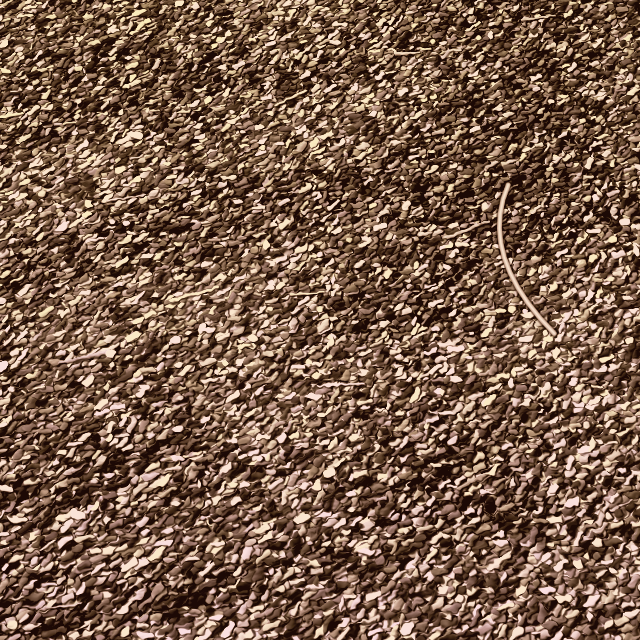
Give the GLSL for this texture, as a Shadertoy shader.

```glsl
// Wood-chip mulch: layers of tilted, ragged chips scattered on jittered grids,
// with soft shadows, pale splinters, straws and one bent twig. Each chip carries a
// tone and a hue; a tone curve and a colour ramp turn them into bark and wood.
#define TILT 0.42
#define LAYERS 6
#define CHIP_CELL vec2(0.0205, 0.0105)
#define CHIP_SIZE vec2(0.0108, 0.0043)
#define EDGE_SOFTNESS 0.0018
#define SHADOW_DEPTH 0.66
#define SHADOW_OFFSET vec2(0.0012, -0.0020)
#define PATCH_STRENGTH 0.24
#define GRAIN_STRENGTH 0.16
#define TONE_MIDDLE 0.41
#define TONE_GAIN 1.8

float hash(vec2 p) {
    return fract(sin(dot(p, vec2(127.1, 311.7))) * 43758.5453);
}

float noise(vec2 p) {
    vec2 cell = floor(p), f = fract(p);
    f = f * f * (3.0 - 2.0 * f);
    float low = mix(hash(cell), hash(cell + vec2(1.0, 0.0)), f.x);
    float high = mix(hash(cell + vec2(0.0, 1.0)), hash(cell + 1.0), f.x);
    return mix(low, high, f.y);
}

vec2 turn(vec2 p, float angle) {
    float c = cos(angle), s = sin(angle);
    return vec2(c * p.x + s * p.y, c * p.y - s * p.x);
}

// Slanted, tapered box with rounded corners
float chipDistance(vec2 p, vec2 extent, float slant) {
    p.x += slant * p.y;
    p.y *= 1.0 + 0.4 * slant * p.x / extent.x;
    float corner = 0.8 * min(extent.x, extent.y);
    vec2 d = abs(p) - extent + corner;
    return length(max(d, 0.0)) + min(max(d.x, d.y), 0.0) - corner;
}

// Paints one layer of chips over the surface (x: tone, y: hue)
void scatter(inout vec2 surface, vec2 p, vec2 cell, vec2 size, float density,
             float spread, vec2 tones, float seed) {
    vec2 home = floor(p / cell);
    for (int j = -1; j <= 1; j++)
    for (int i = -1; i <= 1; i++) {
        vec2 id = home + vec2(i, j);
        vec2 key = id + seed * vec2(17.3, 9.1);
        if (hash(key) > density) continue;
        vec2 jitter = vec2(hash(key + 0.31), hash(key + 0.57)) - 0.5;
        float angle = (hash(key + 0.73) - 0.5) * spread;
        vec2 extent = size * mix(vec2(0.4, 0.5), vec2(1.4, 1.35),
                                 vec2(hash(key + 1.19), hash(key + 1.37)));
        float slant = (hash(key + 1.61) - 0.5) * 1.6;
        vec2 q = p - (id + 0.5 + 0.9 * jitter) * cell;
        vec2 local = turn(q, angle);
        float shade = chipDistance(turn(q - SHADOW_OFFSET, angle), extent, slant);
        surface.x *= 1.0 - SHADOW_DEPTH * (1.0 - smoothstep(-0.001, 0.003, shade));
        float tone = mix(tones.x, tones.y, hash(key + 1.83));
        tone += 0.11 * clamp(local.y / extent.y, -1.0, 1.0);
        float cover = 1.0 - smoothstep(-EDGE_SOFTNESS, EDGE_SOFTNESS,
                                       chipDistance(local, extent, slant));
        surface = mix(surface, vec2(tone, hash(key + 2.09)), cover);
    }
}

// Bent twig: a quadratic curve drawn as short segments
float twigDistance(vec2 p) {
    vec2 top = vec2(0.794, 0.711), bend = vec2(0.746, 0.600), tip = vec2(0.866, 0.479);
    vec2 last = top;
    float d = 1.0;
    for (float t = 0.1; t < 1.05; t += 0.1) {
        vec2 next = mix(mix(top, bend, t), mix(bend, tip, t), t), along = next - last;
        float h = clamp(dot(p - last, along) / dot(along, along), 0.0, 1.0);
        d = min(d, length(p - last - along * h));
        last = next;
    }
    return d;
}

vec3 woodColour(float t) {
    vec3 c = mix(vec3(0.11, 0.035, 0.02), vec3(0.26, 0.16, 0.08), clamp((t - 0.10) / 0.18, 0.0, 1.0));
    c = mix(c, vec3(0.40, 0.28, 0.20), clamp((t - 0.28) / 0.23, 0.0, 1.0));
    c = mix(c, vec3(0.56, 0.43, 0.34), clamp((t - 0.51) / 0.21, 0.0, 1.0));
    c = mix(c, vec3(0.75, 0.60, 0.51), clamp((t - 0.72) / 0.15, 0.0, 1.0));
    return mix(c, vec3(0.98, 0.90, 0.81), clamp((t - 0.87) / 0.11, 0.0, 1.0));
}

void mainImage(out vec4 fragColor, in vec2 fragCoord) {
    vec2 uv = fragCoord / iResolution.y;
    // Chips shrink and flatten towards the far, upper side; noise frays their outlines
    vec2 ground = vec2((uv.x - 0.5) * (1.0 + 0.4 * uv.y), uv.y * (1.0 + 0.32 * uv.y));
    ground += 0.005 * (vec2(noise(ground * 130.0), noise(ground * 130.0 + 57.0)) - 0.5);
    vec2 p = turn(ground, TILT), surface = vec2(0.12, 0.5);
    for (int k = 0; k < LAYERS; k++) {
        float layer = float(k);
        vec2 q = turn(ground, TILT + (layer - 2.5) * 0.08) + layer * 0.0137;
        scatter(surface, q, CHIP_CELL, CHIP_SIZE, 0.8, 1.2, vec2(0.12, 1.0), layer + 1.0);
    }
    scatter(surface, turn(ground, 0.3), vec2(0.20, 0.11), vec2(0.036, 0.0027), 0.35, 0.5, vec2(0.6, 0.95), 11.0);
    scatter(surface, p, vec2(0.09, 0.07), vec2(0.0115, 0.0062), 0.32, 1.6, vec2(0.85, 1.06), 12.0);
    // Wood grain, broad patches and a dark hollow
    vec2 drift = turn(uv, 0.25);
    float patches = 0.65 * noise(drift * vec2(4.0, 9.0)) + 0.35 * noise(drift * vec2(11.0, 24.0));
    surface.x += GRAIN_STRENGTH * (noise(p * vec2(110.0, 300.0)) - 0.5);
    surface.x += PATCH_STRENGTH * (patches - 0.5);
    surface.x -= 0.07 * exp(-dot(uv - vec2(0.66, 0.69), (uv - vec2(0.66, 0.69)) * vec2(40.0, 200.0)));
    float twig = twigDistance(uv);
    surface.x *= 1.0 - 0.6 * (1.0 - smoothstep(0.003, 0.008, twig));
    surface = mix(surface, vec2(0.85 - 70.0 * twig, 0.4), 1.0 - smoothstep(0.0028, 0.0052, twig));
    // Tone curve, then pinkish wood close by and yellower wood far away
    float tone = 1.0 - exp(-pow(max(surface.x, 0.0) / TONE_MIDDLE, TONE_GAIN));
    float warmth = surface.y - 0.5 + 0.6 * (uv.y - 0.5);
    vec3 colour = woodColour(tone) * (1.0 + warmth * vec3(0.0, 0.04, -0.13));
    fragColor = vec4(clamp(colour, 0.0, 1.0), 1.0);
}
```
